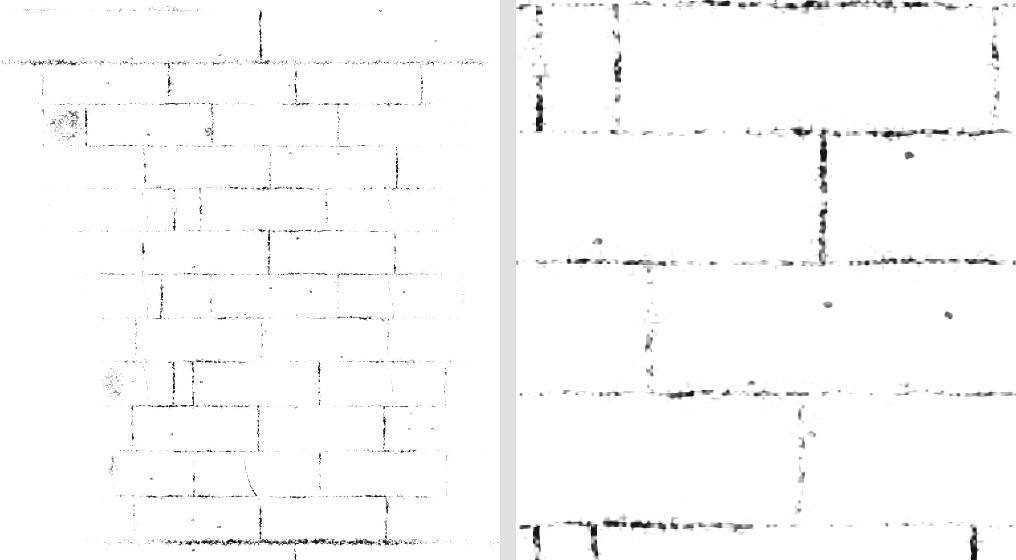
Left: the whole. Right: its middle third, enlarged.
This texture is drawn by a Shadertoy shader. Its source:

```glsl
// Worn black ink print of a running-bond brick wall on white, joints broken and speckled.

float hash(vec2 p) {
    vec3 q = fract(p.xyx * 0.1031);
    q += dot(q, q.yzx + 33.33);
    return fract((q.x + q.y) * q.z);
}

float noise(vec2 p) {
    vec2 i = floor(p), f = fract(p);
    f = f * f * (3.0 - 2.0 * f);
    return mix(mix(hash(i), hash(i + vec2(1, 0)), f.x),
               mix(hash(i + vec2(0, 1)), hash(i + 1.0), f.x), f.y);
}

// Soft antialiased line around distance d
float stroke(float d, float halfWidth, float px) {
    return 1.0 - smoothstep(halfWidth - 0.8 * px, halfWidth + 0.8 * px, abs(d));
}

// Ink left on the paper where the grain allows it
float worn(float amount, float grain) {
    return smoothstep(0.0, 0.8, amount + grain - 1.0);
}

// Soft rubbed stain
float stain(vec2 p, vec2 centre, vec2 radius) {
    vec2 d = (p - centre) / radius;
    return 1.0 - smoothstep(0.5, 1.3, length(d));
}

// Offset of the vertical joints in each course, from course -1 down
const float PHASE[13] = float[](11., 59., 118., 25., 102., 23., 117., 13., 92., 8., 93., 11., 59.);
// Joint left of the cut brick in each odd course
const float CUT[6] = float[](60., 239., 222., 238., 155., -900.);

void mainImage(out vec4 fragColor, in vec2 fragCoord) {
    // Canvas height is 768 units, y pointing down
    float px = 768.0 / iResolution.y;
    vec2 p = vec2(fragCoord.x, iResolution.y - fragCoord.y) * px;
    float grain = 0.7 * noise(p * 0.55) + 0.3 * noise(p * 0.15 + 70.0);
    grain = clamp(grain * 1.3 - 0.15, 0.0, 1.0);
    vec2 q = p + 2.0 * (vec2(noise(p * 0.06), noise(p * 0.06 + 40.0)) - 0.5);
    float fade = smoothstep(-60.0, 130.0, p.x - 0.18 * p.y)
               * (1.0 - smoothstep(530.0, 710.0, p.x));

    // Courses grow slightly taller towards the bottom
    float course = (sqrt(56.5 * 56.5 + 1.2 * (q.y - 86.0)) - 56.5) / 0.6;
    float row = clamp(floor(course), -1.0, 11.0);
    float bed = max(round(course), -1.0);

    // Horizontal joints, with two broad rough ones and a faint top one
    float bedD = bed < 0.0 ? q.y - 14.0 : (course - bed) * (56.5 + 0.6 * course);
    float run = noise(vec2(q.x * 0.022, bed * 7.3 + 3.0));
    float dash = noise(vec2(q.x * 0.09, bed * 5.1 + 20.0));
    float bedInk = fade * (0.2 + 0.6 * run + 0.4 * dash) * stroke(bedD, 0.9 + 0.6 * run, px);
    float rough = exp(-bedD * bedD / 24.0);
    if (bed < 0.0) bedInk = 0.48 * rough * smoothstep(0.5, 0.8, run);
    if (bed == 0.0) {
        float dark = stain(p, vec2(76, 86), vec2(45, 8)) + stain(p, vec2(360, 82), vec2(18, 8));
        bedInk = rough * (0.55 + 0.15 * run + 0.25 * dark) * (1.0 - smoothstep(640.0, 700.0, p.x));
    }
    if (bed == 11.0)
        bedInk = rough * (0.4 + 0.6 * smoothstep(170.0, 290.0, p.x) * (1.0 - smoothstep(500.0, 630.0, p.x)))
               * smoothstep(60.0, 130.0, p.x);

    // Vertical joints, restarting left of the cut brick
    bool odd = mod(row, 2.0) == 1.0 && row > 0.0;
    float cut = odd ? CUT[int(row) / 2] : -900.0;
    float start = q.x < cut + 15.0 ? cut : PHASE[int(row) + 1];
    float id = round((q.x - start) / 173.0);
    float headD = q.x - start - id * 173.0;
    // The outermost courses keep only their middle joint
    bool present = (row >= 0.0 && row < 11.0) || id == 2.0;
    float strength = present ? 0.55 + 0.45 * hash(vec2(id + 9.0, row + 31.0)) : 0.0;
    float headInk = fade * strength * (0.6 + 0.8 * noise(vec2(id * 9.0 + row, q.y * 0.09)))
                  * stroke(headD, 1.6, px) * step(14.0, p.y);

    // Crumbs beside the joints
    float crumbs = max(exp(-abs(bedD) / 4.0) * run * 1.4, exp(-abs(headD) / 5.0) * strength);
    crumbs *= 0.6 * fade * smoothstep(20.0, 80.0, p.y);
    float ink = worn(max(max(bedInk, headInk), crumbs), grain);

    // Fine cracks continuing the joints through odd courses
    if (odd && row > 2.0 && row < 8.0) {
        float d = mod(q.x - 31.0, 336.0) - 168.0 + 4.0 * sin(q.y * 0.055);
        ink = max(ink, 0.5 * worn(0.85 * stroke(d, 0.6, px), grain));
    }
    // Bent crack
    float t = course - row;
    if (row == 9.0) {
        float d = q.x - 334.0 - 18.0 * t * t;
        ink = max(ink, worn((0.6 + 0.4 * t * t) * stroke(d, 0.6 + t, px), grain));
    }

    // Rubbed brick and smaller stains
    float blot = stain(p, vec2(90, 170), vec2(28, 30)) * (0.35 + 0.5 * noise(p * 0.09));
    blot = max(blot, 0.95 * stain(p, vec2(287, 180), vec2(8)));
    blot = max(blot, 0.55 * stain(p, vec2(156, 525), vec2(16, 28)));
    blot = max(blot, 0.55 * stain(p, vec2(155, 636), vec2(8, 22)));
    blot = max(blot, 0.5 * stain(p, vec2(234, 118), vec2(6, 22)));
    blot = max(blot, 0.5 * stain(p, vec2(222, 405), vec2(5, 26)));
    ink = max(ink, 0.8 * worn(blot, grain));

    // Scattered crumbs on the brick faces
    vec2 cell = floor(p / 32.0);
    vec2 spot = 32.0 * (cell + 0.2 + 0.6 * vec2(hash(cell + 5.0), hash(cell + 17.0)));
    float speck = step(0.9, hash(cell + 53.0)) * fade * stain(p, spot, vec2(3.0, 2.0));
    ink = max(ink, 0.7 * worn(0.9 * speck, grain));

    fragColor = vec4(mix(vec3(1.0), vec3(0.08), ink), 1.0);
}
```
